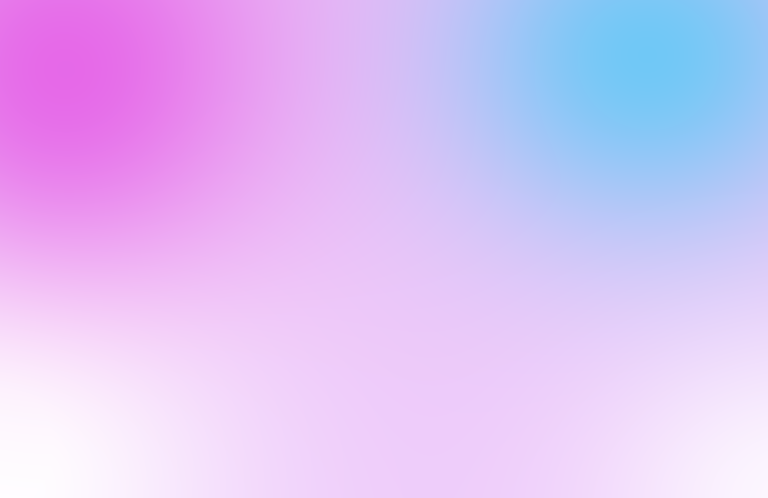
Give the GLSL for this background, as a Shadertoy shader.

```glsl
// Soft pastel backdrop: a magenta glow at the upper left, a sky blue glow at the
// upper right and white light in both lower corners, over a lilac base.
// Each glow is an elliptical Gaussian used as a blending weight.

// Weight 1 at the centre, falling to 1/e at the given radii.
float glow(vec2 p, vec2 center, vec2 radii) {
    vec2 d = (p - center) / radii;
    return exp(-dot(d, d));
}

void mainImage(out vec4 fragColor, in vec2 fragCoord) {
    // Canvas height is 1, width is 1.542
    vec2 uv = fragCoord / iResolution.xy;
    vec2 p = uv * vec2(1.542, 1.0);

    // Lilac base, slightly paler at the bottom
    vec3 color = mix(vec3(0.93, 0.79, 0.98), vec3(0.93, 0.76, 0.97), uv.y);

    // White light in the lower corners
    float leftLight = min(1.0, 1.05 * glow(p, vec2(0.0, 0.10), vec2(0.48, 0.54)));
    float rightLight = 0.85 * glow(p, vec2(1.60, 0.0), vec2(0.41, 0.35));
    color = mix(color, vec3(1.0), leftLight);
    color = mix(color, vec3(1.0), rightLight);

    // Coloured glows in the upper corners
    vec3 magenta = vec3(0.90, 0.41, 0.91);
    vec3 skyBlue = vec3(0.44, 0.785, 0.965);
    color = mix(color, magenta, glow(p, vec2(0.13, 0.86), vec2(0.425)));
    color = mix(color, skyBlue, glow(p, vec2(1.30, 0.89), vec2(0.395, 0.355)));

    fragColor = vec4(color, 1.0);
}
```
